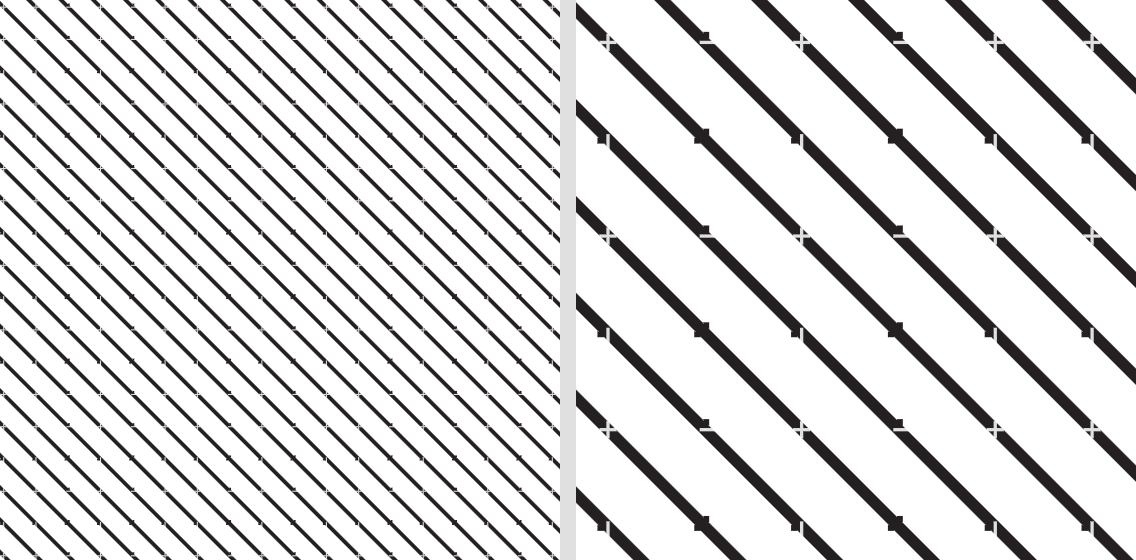
Left: the whole. Right: its middle third, enlarged.
This pattern is drawn by a WebGL 1 fragment shader. Its source:

```glsl
precision highp float;
// Thin dark diagonal stripes falling to the right, built from square tiles.
// Each stripe runs through the tile corners, where the joints either gap
// (light cross or tick) or overlap (small dark nub) in a drifting rhythm.

uniform vec2 u_resolution;

#define PITCH 0.05763               // tile side, in canvas widths
#define ORIGIN vec2(0.0066, 0.0128) // first corner, from the upper left
#define STRIPE_HALF 0.0595          // half stripe width, in tiles
#define ARM_LENGTH 0.088            // half length of a gap mark
#define ARM_HALF 0.017              // half thickness of a gap mark
#define ARM_SHIFT 0.035             // slide of a single tick off the corner
#define NUB_HALF vec2(0.034, 0.030) // half size of an overlap nub
#define GAP_OPACITY 0.86
#define JOINT_STEP 0.59             // joint phase added per tile
#define JOINT_PHASE vec2(0.055, 0.105)
#define OVERLAP_SHARE 0.41          // share of joints that overlap
#define INK vec3(0.14, 0.12, 0.13)

// Antialiased coverage from a signed distance.
float cover(float dist, float pixel) {
  return clamp(0.5 - dist / pixel, 0.0, 1.0);
}

float boxDistance(vec2 p, vec2 halfSize) {
  vec2 d = abs(p) - halfSize;
  return length(max(d, 0.0)) + min(max(d.x, d.y), 0.0);
}

void main() {
  float side = min(u_resolution.x, u_resolution.y);
  float pixel = 1.0 / (side * PITCH);

  // Tile coordinates with y pointing down, centred on the nearest corner.
  vec2 fromTop = vec2(gl_FragCoord.x, u_resolution.y - gl_FragCoord.y) / side;
  vec2 tile = (fromTop - ORIGIN) / PITCH;
  vec2 corner = floor(tile + 0.5);
  vec2 p = tile - corner;

  // Stripes along the tile diagonal.
  float across = abs(fract(tile.x - tile.y + 0.5) - 0.5) * 0.70711;
  float ink = cover(across - STRIPE_HALF, pixel * 1.15);

  // Joint type of this column (x) and row (y): 1 overlaps, 0 gaps.
  vec2 overlap = step(fract(corner * JOINT_STEP - JOINT_PHASE), vec2(OVERLAP_SHARE));
  vec2 gap = 1.0 - overlap;

  // Overlaps add a nub on the upper or the left edge of the stripe.
  float topNub = cover(boxDistance(p - vec2(0.015, -0.075), NUB_HALF.yx), pixel);
  float leftNub = cover(boxDistance(p - vec2(-0.075, 0.015), NUB_HALF), pixel);
  ink = max(ink, max(topNub * overlap.x, leftNub * overlap.y));

  // Gaps cut light arms; two gaps crossing make a plus.
  vec2 slide = ARM_SHIFT * overlap;
  float upright = cover(boxDistance(p - vec2(0.0, slide.y), vec2(ARM_HALF, ARM_LENGTH)), pixel);
  float level = cover(boxDistance(p - vec2(slide.x, 0.0), vec2(ARM_LENGTH, ARM_HALF)), pixel);
  ink *= 1.0 - GAP_OPACITY * max(upright * gap.x, level * gap.y);

  gl_FragColor = vec4(mix(vec3(1.0), INK, ink), 1.0);
}
```
